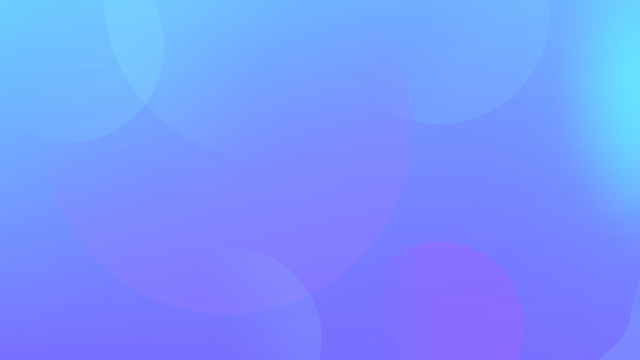
Give the GLSL for this background, as a Shadertoy shader.

```glsl
// Soft cyan-to-indigo backdrop with large translucent discs and a cyan side glow.
// A curved ramp fills the canvas; each disc is a tinted distance mask that
// fades out along its own direction. Faint streaks of noise soften the ramp.

#define CYAN        vec3(0.420, 0.815, 1.0)
#define INDIGO      vec3(0.470, 0.435, 1.0)
#define ICE         vec3(0.530, 0.920, 1.0)
#define PINK        vec3(0.640, 0.480, 1.0)
#define VIOLET      vec3(0.600, 0.400, 1.0)
#define MIST        vec3(0.520, 0.700, 1.0)
#define GLOW        vec3(0.400, 0.890, 1.0)
#define GLOW_CENTER vec2(1.83, 0.77)
#define GLOW_SIZE   vec2(0.26, 0.42)
#define STREAK_FREQ vec2(7.0, 42.0)
#define STREAK_GAIN 0.008
#define ASPECT      (16.0 / 9.0)

float hash(vec2 cell) {
    return fract(sin(dot(cell, vec2(127.1, 311.7))) * 43758.5453);
}

// Smooth value noise in 0..1
float noise(vec2 p) {
    vec2 cell = floor(p);
    vec2 f = fract(p);
    f = f * f * (3.0 - 2.0 * f);
    float low = mix(hash(cell), hash(cell + vec2(1.0, 0.0)), f.x);
    float high = mix(hash(cell + vec2(0.0, 1.0)), hash(cell + vec2(1.0, 1.0)), f.x);
    return mix(low, high, f.y);
}

// Antialiased inside mask for a signed distance
float inside(float dist) {
    float soft = 0.75 / iResolution.y;
    return 1.0 - smoothstep(-soft, soft, dist);
}

// Disc strongest toward dir; fade holds the start and end along dir, in radii
float fadingDisc(vec2 p, vec2 center, float radius, vec2 dir, vec2 fade) {
    vec2 offset = p - center;
    float along = dot(offset, normalize(dir)) / radius;
    return inside(length(offset) - radius) * smoothstep(fade.x, fade.y, along);
}

// Ramp bright at the upper left, dropping faster toward the right
vec3 backdrop(vec2 uv) {
    float left = 1.0 - uv.x;
    float strength = 0.60 + 0.40 * left * left;
    float curve = mix(0.95, 1.65, uv.x);
    return mix(INDIGO, CYAN, strength * pow(max(uv.y, 0.0), curve));
}

// Bright elliptical glow with a wide, faint halo
float sideGlow(vec2 p) {
    float d = length((p - GLOW_CENTER) / GLOW_SIZE);
    float core = 1.0 - smoothstep(0.15, 1.25, d);
    float halo = 0.30 * exp(-0.6 * d * d);
    return 1.0 - (1.0 - core) * (1.0 - halo);
}

// Lighter lower right corner bounded by a bent edge
float cornerPanel(vec2 p) {
    float rise = p.y - 0.132;
    float drop = min(rise, 0.0);
    float edge = 1.752 + 0.25 * max(rise, 0.0) - 5.3 * drop * drop;
    return inside(edge - p.x) * (1.0 - smoothstep(0.12, 0.28, p.y));
}

void mainImage(out vec4 fragColor, in vec2 fragCoord) {
    vec2 uv = fragCoord / iResolution.xy;
    vec2 p = uv * vec2(ASPECT, 1.0);

    vec3 color = backdrop(uv);
    color = mix(color, GLOW, sideGlow(p));

    // Upper discs
    color = mix(color, ICE, 0.22 * fadingDisc(p, vec2(0.752, 1.019), 0.465, vec2(-1.0, 0.15), vec2(-0.2, 1.0)));
    color = mix(color, ICE, 0.17 * fadingDisc(p, vec2(0.192, 0.868), 0.264, vec2(1.0, -0.4), vec2(-0.5, 0.8)));
    color = mix(color, ICE, 0.13 * fadingDisc(p, vec2(1.220, 0.961), 0.306, vec2(1.0, -0.6), vec2(-0.3, 0.6)));

    // Lower discs
    color = mix(color, PINK, 0.27 * fadingDisc(p, vec2(0.632, 0.641), 0.514, vec2(0.35, -1.0), vec2(-0.5, 0.7)));
    color = mix(color, MIST, 0.23 * fadingDisc(p, vec2(0.639, 0.056), 0.255, vec2(1.0, 0.3), vec2(-0.2, 0.9)));
    color = mix(color, VIOLET, 0.50 * fadingDisc(p, vec2(1.220, 0.093), 0.236, vec2(1.0, 0.1), vec2(-0.9, 0.1)));

    // Right corners
    color = mix(color, MIST, 0.28 * cornerPanel(p));
    float upperArc = 1.0 - inside(length(p - vec2(1.55, 0.77)) - 0.26);
    float upperFade = smoothstep(1.60, 1.72, p.x) * smoothstep(0.80, 0.95, p.y);
    color = mix(color, CYAN, 0.25 * upperArc * upperFade);

    // Slightly tilted streaks
    vec2 tilted = vec2(p.x, p.y - 0.15 * p.x);
    color.rg += STREAK_GAIN * (noise(tilted * STREAK_FREQ) - 0.5);

    fragColor = vec4(color, 1.0);
}
```
